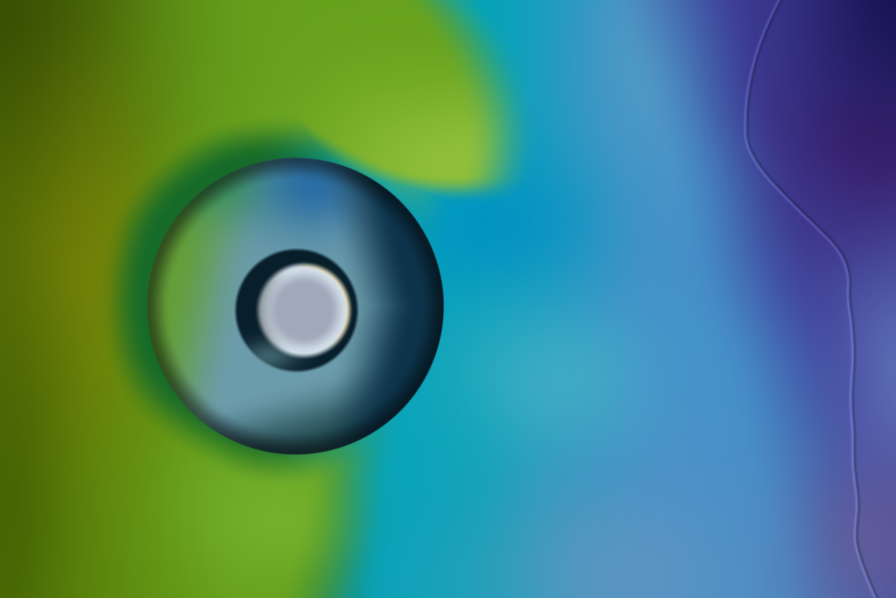
This background is drawn by a Shadertoy shader. Its source:

```glsl
// An oil drop with a bright core floats over blurred green, cyan and violet dye.
// The dye is layered from soft masks and Gaussian glows, warped by gradient noise;
// the drop is shaded in local disc coordinates, and a thin film edge runs at right.

vec2 hashGradient(vec2 cell) {
    float angle = 6.2832 * fract(sin(dot(cell, vec2(127.1, 311.7))) * 4375.85);
    return vec2(cos(angle), sin(angle));
}

float gradientNoise(vec2 p) {
    vec2 i = floor(p), f = fract(p), u = f * f * (3.0 - 2.0 * f), e = vec2(1, 0);
    float low = mix(dot(hashGradient(i), f),
                    dot(hashGradient(i + e.xy), f - e.xy), u.x);
    float high = mix(dot(hashGradient(i + e.yx), f - e.yx),
                     dot(hashGradient(i + e.xx), f - e.xx), u.x);
    return mix(low, high, u.y);
}

float glow(vec2 p, vec2 center, vec2 size) {
    vec2 d = (p - center) / size;
    return exp(-dot(d, d));
}

// Cyan to blue to violet, from the middle to the right
vec3 coolDye(vec2 p) {
    vec3 col = mix(vec3(0.02, 0.64, 0.72), vec3(0.27, 0.56, 0.79), smoothstep(0.78, 1.12, p.x));
    col = mix(col, vec3(0.00, 0.56, 0.77), 0.75 * glow(p, vec2(0.83, 0.62), vec2(0.17, 0.13)));
    col = mix(col, vec3(0.28, 0.69, 0.78), 0.75 * glow(p, vec2(0.93, 0.37), vec2(0.17, 0.13)));
    col = mix(col, vec3(0.40, 0.59, 0.75), 0.70 * glow(p, vec2(1.02, 0.02), vec2(0.25, 0.20)));
    col = mix(col, vec3(0.34, 0.62, 0.76), 0.60 * glow(p, vec2(1.08, 0.90), vec2(0.10, 0.25)));
    col = mix(col, vec3(0.25, 0.25, 0.60), smoothstep(1.13, 1.38, p.x + 0.3 * (p.y - 0.6)));
    col = mix(col, vec3(0.22, 0.11, 0.41), 0.85 * glow(p, vec2(1.46, 0.75), vec2(0.15, 0.17)));
    col = mix(col, vec3(0.07, 0.05, 0.29), 0.90 * glow(p, vec2(1.52, 1.03), vec2(0.18, 0.22)));
    col = mix(col, vec3(0.37, 0.45, 0.72), 0.85 * glow(p, vec2(1.51, 0.37), vec2(0.11, 0.20)));
    return mix(col, vec3(0.39, 0.36, 0.60), 0.80 * glow(p, vec2(1.46, 0.08), vec2(0.14, 0.16)));
}

// Olive to lime, brightest at the tip of the upper lobe
vec3 greenDye(vec2 p) {
    vec3 col = mix(vec3(0.34, 0.49, 0.02), vec3(0.40, 0.63, 0.11), smoothstep(0.0, 0.45, p.x));
    col = mix(col, vec3(0.49, 0.53, 0.03), 0.80 * glow(p, vec2(0.14, 0.58), vec2(0.14, 0.32)));
    col = mix(col, vec3(0.58, 0.76, 0.24), 0.90 * glow(p, vec2(0.76, 0.73), vec2(0.22, 0.14)));
    col = mix(col, vec3(0.46, 0.70, 0.18), 0.80 * glow(p, vec2(0.46, 0.14), vec2(0.16, 0.12)));
    return col * (1.0 - 0.35 * glow(p, vec2(0.0, 1.0), vec2(0.24, 0.3)))
               * (1.0 - 0.20 * glow(p, vec2(0.0, 0.2), vec2(0.12, 0.5)));
}

vec3 background(vec2 p) {
    p += 0.022 * vec2(gradientNoise(p * 5.0), gradientNoise(p * 5.0 + 17.0));

    // Upper lobe with a blurred right side and a crisper lower lip
    float side = 0.835 - 2.0 * (p.y - 0.78) * (p.y - 0.78) - p.x;
    float lip = p.y - 0.68 - 1.3 * pow(max(0.77 - p.x, 0.0), 2.0);
    float lobe = smoothstep(-0.07, 0.06, side) * smoothstep(-0.02, 0.03, lip);

    // Left field, pushed back by a halo around the drop
    float field = smoothstep(-0.08, 0.08, 0.54 + 0.2 * p.y - p.x)
                * smoothstep(-0.045, 0.04, length(p - vec2(0.47, 0.50)) - 0.275);

    vec3 under = mix(vec3(0.09, 0.42, 0.16), coolDye(p), smoothstep(0.42, 0.66, p.x));
    return mix(under, greenDye(p), max(lobe, field));
}

float filmEdge(float y) {
    float x = mix(1.43, 1.25, smoothstep(0.52, 0.78, y));
    x += 1.3 * pow(max(y - 0.79, 0.0), 2.0) + 2.0 * pow(max(0.14 - y, 0.0), 2.0);
    return x + 0.016 * gradientNoise(vec2(y * 11.0, 3.5)) * smoothstep(0.7, 0.5, y);
}

// Drop body; q runs from -1 to 1 across the disc
vec3 dropBody(vec2 q) {
    float r = length(q);
    vec3 col = mix(vec3(0.39, 0.62, 0.22), vec3(0.42, 0.61, 0.67), smoothstep(-0.88, -0.32, q.x - 0.2 * q.y));
    col = mix(col, vec3(0.22, 0.57, 0.34), 0.8 * glow(q, vec2(-0.5, 0.82), vec2(0.4, 0.25)));
    col = mix(col, vec3(0.14, 0.41, 0.64), 0.9 * glow(q, vec2(0.12, 0.82), vec2(0.38, 0.32)));
    col = mix(col, vec3(0.10, 0.25, 0.27), 0.9 * smoothstep(0.50, 1.0, 0.3 * q.x - q.y));
    col = mix(col, vec3(0.05, 0.20, 0.29), smoothstep(0.35, 0.82, q.x + 0.25 * abs(q.y)));
    return col * (1.0 - 0.5 * smoothstep(0.84, 1.0, r));
}

// Dark inner ring around a pale lens
vec3 dropCore(vec2 q) {
    vec3 col = mix(vec3(0.03, 0.12, 0.17), vec3(0.24, 0.38, 0.42), glow(q, vec2(-0.45, -0.75), vec2(0.45, 0.25)));
    vec2 lens = (q - vec2(0.12, 0.0)) / 0.77;
    float r = length(lens);
    vec3 pale = mix(vec3(0.63, 0.66, 0.73), vec3(0.82, 0.87, 0.91), smoothstep(0.55, 0.92, r));
    pale = mix(pale, vec3(0.94, 0.87, 0.68), smoothstep(0.85, 1.0, r) * smoothstep(0.0, 0.8, lens.x + 0.4 * lens.y));
    pale *= 1.0 - 0.35 * smoothstep(0.2, 1.0, -lens.x) * smoothstep(0.6, 1.0, r);
    return mix(col, pale, smoothstep(1.06, 0.90, r));
}

void mainImage(out vec4 fragColor, in vec2 fragCoord) {
    vec2 p = fragCoord / iResolution.y;
    float soft = 1.2 / iResolution.y;
    vec3 col = background(p);

    // Thin film edge: a dark line beside a faint highlight
    float slope = (filmEdge(p.y + 0.004) - filmEdge(p.y - 0.004)) / 0.008;
    float film = (p.x - filmEdge(p.y)) / sqrt(1.0 + slope * slope);
    col *= 1.0 - 0.22 * exp(-pow(film / 0.0025, 2.0));
    col += vec3(0.09, 0.10, 0.13) * exp(-pow((film + 0.004) / 0.0025, 2.0));

    // Drop, then its core
    vec2 body = p - vec2(0.494, 0.488);
    col = mix(col, dropBody(body / 0.248), smoothstep(soft, -soft, length(body) - 0.248));
    vec2 core = p - vec2(0.496, 0.481);
    col = mix(col, dropCore(core / 0.102), smoothstep(0.002 + soft, -0.002 - soft, length(core) - 0.102));

    fragColor = vec4(col, 1.0);
}
```
